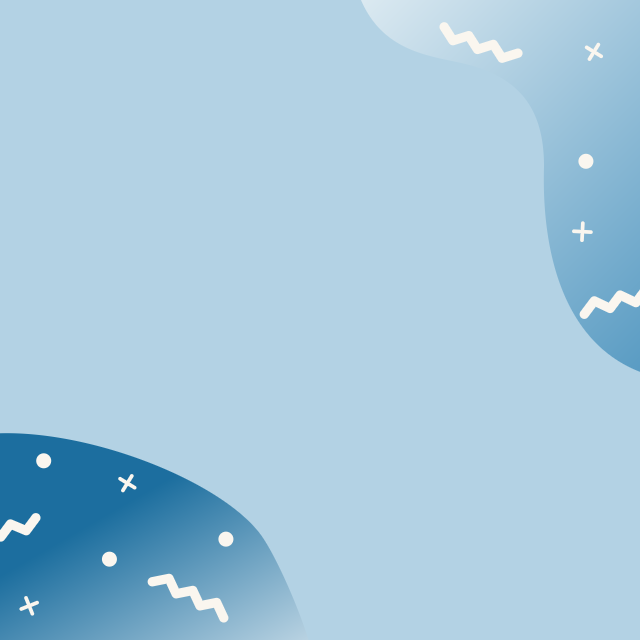
Give the GLSL for this background, as a WebGL 1 fragment shader.

```glsl
precision highp float;
// Pale blue backdrop with two gradient blobs in opposite corners, strewn with cream zigzags, dots and crosses.

uniform vec2 u_resolution;

#define BACKDROP vec3(0.702, 0.824, 0.894)
#define CREAM vec3(0.980, 0.965, 0.937)
#define MIST vec3(0.860, 0.915, 0.945)
#define SKY vec3(0.350, 0.610, 0.765)
#define DEEP vec3(0.110, 0.432, 0.622)
#define HAZE vec3(0.725, 0.825, 0.885)
#define DOT_RADIUS 0.0117
#define CROSS_ARM 0.0133
#define CROSS_WIDTH 0.0029
#define ZIGZAG_WIDTH 0.0073

// Coverage of a shape from its signed distance, one pixel wide.
float cover(float dist) {
  return clamp(0.5 - dist * min(u_resolution.x, u_resolution.y), 0.0, 1.0);
}

vec2 bezier(vec2 a, vec2 b, vec2 c, vec2 d, float t) {
  float s = 1.0 - t;
  return s * s * s * a + 3.0 * s * s * t * b + 3.0 * s * t * t * c + t * t * t * d;
}

// Signed distance estimate to a cubic that rises steadily along the axis.
float curveSide(vec2 p, vec2 axis, vec2 a, vec2 b, vec2 c, vec2 d) {
  float t = 0.5;
  float stride = 0.25;
  for (int i = 0; i < 18; i++) {
    t += stride * sign(dot(axis, p - bezier(a, b, c, d, t)));
    stride *= 0.5;
  }
  float s = 1.0 - t;
  vec2 tangent = normalize(s * s * (b - a) + 2.0 * s * t * (c - b) + t * t * (d - c));
  vec2 offset = p - bezier(a, b, c, d, t);
  return tangent.x * offset.y - tangent.y * offset.x;
}

float upperBlob(vec2 p) {
  vec2 axis = vec2(0.0, 1.0);
  vec2 shoulder = vec2(0.723, 0.099);
  vec2 waist = vec2(0.850, 0.260);
  if (p.y < shoulder.y)
    return curveSide(p, axis, vec2(0.564, 0.0), vec2(0.599, 0.081), vec2(0.671, 0.087), shoulder);
  if (p.y < waist.y)
    return curveSide(p, axis, shoulder, vec2(0.814, 0.120), vec2(0.850, 0.172), waist);
  return curveSide(p, axis, waist, vec2(0.846, 0.391), vec2(0.879, 0.534), vec2(1.0, 0.581));
}

float lowerBlob(vec2 p) {
  vec2 axis = vec2(1.0, 0.0);
  vec2 bend = vec2(0.404, 0.831);
  if (p.x < bend.x)
    return -curveSide(p, axis, vec2(0.0, 0.677), vec2(0.143, 0.673), vec2(0.339, 0.750), bend);
  return -curveSide(p, axis, bend, vec2(0.427, 0.859), vec2(0.466, 0.947), vec2(0.482, 1.0));
}

float segment(vec2 p, vec2 a, vec2 b) {
  vec2 along = b - a;
  return length(p - a - along * clamp(dot(p - a, along) / dot(along, along), 0.0, 1.0));
}

// Three repeats of a pair of strokes.
float zigzag(vec2 p, vec2 start, vec2 first, vec2 second) {
  float dist = 1.0;
  for (int i = 0; i < 3; i++) {
    vec2 corner = start + first;
    vec2 end = corner + second;
    dist = min(dist, min(segment(p, start, corner), segment(p, corner, end)));
    start = end;
  }
  return dist - ZIGZAG_WIDTH;
}

float crossMark(vec2 p, vec2 center, float angle) {
  vec2 arm = CROSS_ARM * vec2(cos(angle), sin(angle));
  vec2 side = vec2(-arm.y, arm.x);
  p -= center;
  return min(segment(p, -arm, arm), segment(p, -side, side)) - CROSS_WIDTH;
}

float dotMark(vec2 p, vec2 center) {
  return length(p - center) - DOT_RADIUS;
}

float confetti(vec2 p) {
  float d = zigzag(p, vec2(0.694, 0.042), vec2(0.0137, 0.0215), vec2(0.0247, -0.0078));
  d = min(d, zigzag(p, vec2(0.913, 0.491), vec2(0.0156, -0.0208), vec2(0.0247, 0.0117)));
  d = min(d, zigzag(p, vec2(0.056, 0.809), vec2(-0.0150, 0.0202), vec2(-0.0247, -0.0104)));
  d = min(d, zigzag(p, vec2(0.238, 0.909), vec2(0.0260, -0.0052), vec2(0.0112, 0.0240)));
  d = min(d, crossMark(p, vec2(0.928, 0.081), 0.55));
  d = min(d, crossMark(p, vec2(0.910, 0.362), 0.05));
  d = min(d, crossMark(p, vec2(0.199, 0.755), 0.55));
  d = min(d, crossMark(p, vec2(0.0456, 0.9466), -0.38));
  d = min(d, dotMark(p, vec2(0.9155, 0.2520)));
  d = min(d, dotMark(p, vec2(0.0683, 0.7200)));
  d = min(d, dotMark(p, vec2(0.1710, 0.8737)));
  return min(d, dotMark(p, vec2(0.3530, 0.8424)));
}

void main() {
  // Canvas units, with y measured down from the top edge.
  vec2 p = gl_FragCoord.xy / u_resolution;
  p.y = 1.0 - p.y;

  // Linear gradients inside the blobs.
  vec3 upper = mix(MIST, SKY, clamp((p.x + p.y - 0.564) / 1.017, 0.0, 1.0));
  vec3 lower = mix(DEEP, HAZE, clamp((dot(p, vec2(0.5, 0.866)) - 0.780) / 0.327, 0.0, 1.0));

  vec3 color = mix(BACKDROP, upper, cover(upperBlob(p)));
  color = mix(color, lower, cover(lowerBlob(p)));
  color = mix(color, CREAM, cover(confetti(p)));
  gl_FragColor = vec4(color, 1.0);
}
```
